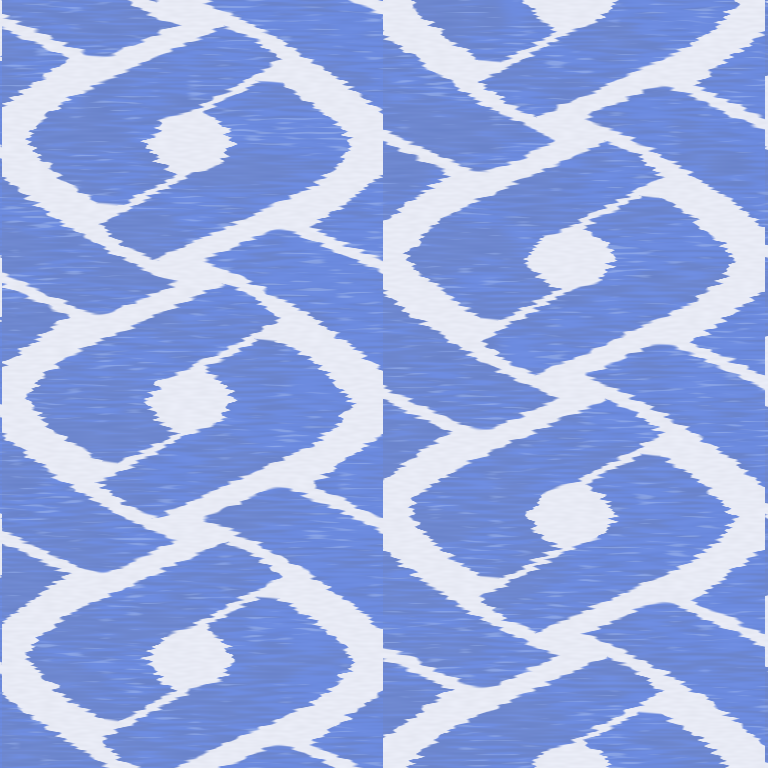
Reproduce this pattern procedurally as a Shadertoy shader.

```glsl
// Blue and white ikat lattice: interlocking hooks around an eye, tied by slanting bands.
// Each cell has half-turn symmetry, so three signed distances are evaluated twice;
// thread noise shifts rows sideways for feathered edges and streaks the dye.

const float CANVAS = 768.0;             // design units across the canvas
const vec2 CELL = vec2(381.5, 258.0);   // column width, vertical repeat
const vec2 EYE = vec2(188.0, 143.0);    // eye position within the first cell
const float SEAM = 2.0;                 // left edge of the first column
const float COLUMN_DROP = 115.0;        // downward step between columns

const vec3 WHITE = vec3(0.91, 0.92, 0.96);
const vec3 VIVID_BLUE = vec3(0.42, 0.54, 0.87);
const vec3 GREY_BLUE = vec3(0.43, 0.53, 0.81);
const vec3 PALE_BLUE = vec3(0.57, 0.67, 0.91);

// Hook outline, relative to the eye, y pointing down
const int HOOK_POINTS = 17;
const vec2 HOOK[HOOK_POINTS] = vec2[HOOK_POINTS](
    vec2(35, -117), vec2(64, -104), vec2(90, -82), vec2(0, -32), vec2(-28, -22),
    vec2(-45, 0), vec2(-31, 20), vec2(-14, 32), vec2(-70, 62), vec2(-90, 60),
    vec2(-122, 40), vec2(-150, 15), vec2(-163, -3), vec2(-150, -22),
    vec2(-120, -45), vec2(-80, -64), vec2(-20, -92));

vec2 hashGradient(vec2 cell) {
    vec3 h = fract(cell.xyx * vec3(0.1031, 0.1030, 0.0973));
    h += dot(h, h.yzx + 33.33);
    float angle = 6.2832 * fract((h.x + h.y) * h.z);
    return vec2(cos(angle), sin(angle));
}

float gradientNoise(vec2 p) {
    vec2 i = floor(p), f = p - i;
    vec2 u = f * f * f * (f * (f * 6.0 - 15.0) + 10.0);
    vec2 e = vec2(1.0, 0.0);
    float a = dot(hashGradient(i), f);
    float b = dot(hashGradient(i + e.xy), f - e.xy);
    float c = dot(hashGradient(i + e.yx), f - e.yx);
    float d = dot(hashGradient(i + e.xx), f - e.xx);
    return mix(mix(a, b, u.x), mix(c, d, u.x), u.y);
}

float smoothMax(float a, float b, float k) {
    float h = max(k - abs(a - b), 0.0) / k;
    return max(a, b) + 0.25 * h * h * k;
}

// Signed distance to a sloping line, positive on its lower side
float lineDistance(vec2 p, vec2 origin, float slope) {
    vec2 d = p - origin;
    return (d.y - slope * d.x) / sqrt(1.0 + slope * slope);
}

float hookDistance(vec2 p) {
    float nearest = 1e9, side = 1.0;
    for (int i = 0; i < HOOK_POINTS; i++) {
        vec2 a = HOOK[i], b = HOOK[(i + 1) % HOOK_POINTS];
        vec2 edge = b - a, w = p - a;
        vec2 offset = w - edge * clamp(dot(w, edge) / dot(edge, edge), 0.0, 1.0);
        nearest = min(nearest, dot(offset, offset));
        bvec3 crossing = bvec3(p.y >= a.y, p.y < b.y, edge.x * w.y > edge.y * w.x);
        if (all(crossing) || all(not(crossing))) side = -side;
    }
    return side * sqrt(nearest);
}

// Slanting band: rounded roof above a parabolic lower edge
float bandDistance(vec2 p) {
    p.y -= p.y > 0.0 ? CELL.y : 0.0;
    vec2 tip = vec2(13.0, -140.0);
    float x = p.x - tip.x;
    float slope = 0.38 + 0.0026 * x;
    float lower = (p.y - tip.y - x * (0.38 + 0.0013 * x)) / sqrt(1.0 + slope * slope);
    float roof = smoothMax(-lineDistance(p, tip, -0.46),
                           -lineDistance(p, vec2(108.0, -167.0), 0.467), 14.0);
    return max(lower, roof);
}

// Wedge cut off by the column seam
float wedgeDistance(vec2 p) {
    vec2 tip = vec2(122.0, 85.0);
    return max(-lineDistance(p, tip, -0.746), lineDistance(p, tip, 0.467));
}

float halfMotif(vec2 p) {
    return min(hookDistance(p), min(bandDistance(p), wedgeDistance(p)));
}

// Position relative to the nearest eye in the column
vec2 cellPosition(vec2 p) {
    float x = p.x - SEAM;
    float column = floor(x / CELL.x);
    float y = p.y - EYE.y - COLUMN_DROP * column;
    return vec2(x - column * CELL.x - EYE.x, mod(y + 0.5 * CELL.y, CELL.y) - 0.5 * CELL.y);
}

// Dye colour, greyer toward the left of each column, with pale streaks
vec3 dyeColour(vec2 p, float across) {
    float thread = gradientNoise(p / vec2(42.0, 3.2));
    float cloud = gradientNoise(p / vec2(95.0, 38.0) + 17.0);
    vec3 blue = mix(GREY_BLUE, VIVID_BLUE,
                    smoothstep(-0.2, 0.2, 0.6 * thread + 0.5 * cloud + 0.0008 * across));
    float streak = smoothstep(0.2, 0.6, gradientNoise(p / vec2(30.0, 2.8) + 51.0) + 0.4 * cloud);
    return mix(blue, PALE_BLUE, 0.75 * streak) + 0.03 * thread;
}

void mainImage(out vec4 fragColor, in vec2 fragCoord) {
    float unitsPerPixel = CANVAS / iResolution.y;
    vec2 p = vec2(fragCoord.x, iResolution.y - fragCoord.y) * unitsPerPixel;
    vec2 q = cellPosition(p);

    // Feather the edges along the weft
    float feather = 13.0 * gradientNoise(p / vec2(36.0, 3.4) + 7.0);
    vec2 woven = q + vec2(feather, 0.0);
    float d = min(halfMotif(woven), halfMotif(-woven));
    float softness = max(1.3, 0.8 * unitsPerPixel);
    float dyed = 1.0 - smoothstep(-softness, softness, d);

    vec3 cloth = WHITE + 0.025 * gradientNoise(p / vec2(14.0, 3.0) + 29.0);
    fragColor = vec4(mix(cloth, dyeColour(p, q.x), dyed), 1.0);
}
```
